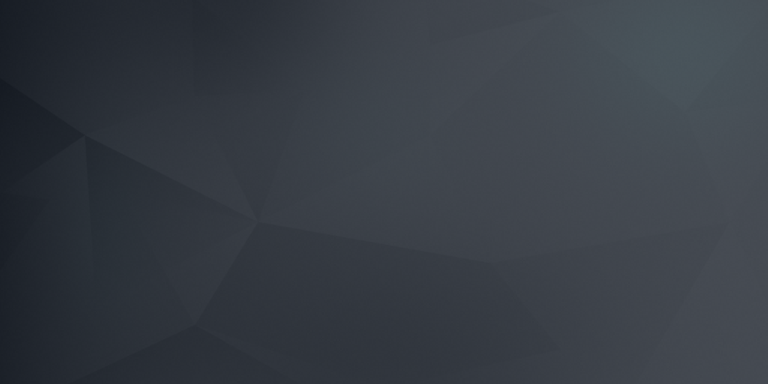
This background is drawn by a Shadertoy shader. Its source:

```glsl
#define SHADOW_TONE 0.13
#define TONE_RANGE 0.17
#define TONE_FALLOFF 1.6
#define TINT vec3(-0.02, 0.0, 0.03)
#define TEAL vec3(0.010, 0.034, 0.030)
#define GRAIN 0.006

float hash(vec2 p) {
    vec3 q = fract(vec3(p.xyx) * 0.1031);
    q += dot(q, q.yzx + 33.33);
    return fract((q.x + q.y) * q.z);
}

float glow(vec2 p, vec2 center, vec2 radius) {
    vec2 d = (p - center) / radius;
    return exp(-dot(d, d));
}

float cross2(vec2 a, vec2 b) {
    return a.x * b.y - a.y * b.x;
}

// Triangle with a shade at each corner, blended across its smooth-edged face
float facet(vec2 p, vec2 a, vec2 b, vec2 c, vec3 shades) {
    float area = cross2(b - a, c - a);
    vec3 weights = vec3(cross2(c - b, p - b), cross2(a - c, p - c),
                        cross2(b - a, p - a)) / area;
    vec3 heights = abs(area) / vec3(length(c - b), length(a - c), length(b - a));
    vec3 inside = weights * heights;
    float softness = 1.0 / iResolution.y;
    float mask = smoothstep(-softness, softness,
                            min(inside.x, min(inside.y, inside.z)));
    return mask * dot(weights, shades);
}

// Broad light running from the dark left to the pale right
float baseTone(vec2 p) {
    float tone = SHADOW_TONE + TONE_RANGE * (1.0 - exp(-TONE_FALLOFF * p.x));
    tone -= 0.060 * glow(p, vec2(0.62, 1.05), vec2(0.30, 0.28));
    tone -= 0.022 * glow(p, vec2(0.15, 1.00), vec2(0.28, 0.22));
    tone -= 0.055 * glow(p, vec2(1.05, 0.00), vec2(0.60, 0.35));
    return tone;
}

float facetTone(vec2 p) {
    // Shared corners of the folded surface
    vec2 west = vec2(0.0, 0.797), shoulder = vec2(0.221, 0.648);
    vec2 hub = vec2(0.672, 0.422), dip = vec2(1.276, 0.315);
    vec2 east = vec2(1.901, 0.422), hollow = vec2(0.508, 0.154);
    vec2 ridge = vec2(1.458, 0.969), notch = vec2(1.12, 0.648);
    vec2 bay = vec2(1.784, 0.708), crest = vec2(0.794, 0.766);
    vec2 ledge = vec2(1.12, 0.883), shelf = vec2(0.505, 0.75);
    vec2 foot = vec2(1.0, -0.01), spur = vec2(1.46, 0.09);
    vec2 base = vec2(1.65, -0.01);

    // Left folds
    float t = facet(p, west, shoulder, vec2(-0.01, 0.49), vec3(-0.020, -0.030, 0.0));
    t += facet(p, shoulder, hub, vec2(0.25, 0.20), vec3(-0.025, -0.006, 0.0));
    t += facet(p, shoulder, hub, shelf, vec3(0.008, 0.008, 0.0));
    t += facet(p, hub, hollow, vec2(0.31, 0.50), vec3(0.006, 0.008, 0.0));
    t += facet(p, hollow, vec2(0.156, -0.01), vec2(0.80, -0.01), vec3(-0.018, -0.012, -0.004));
    t += facet(p, vec2(-0.01, 0.28), vec2(0.13, 0.48), vec2(-0.01, 0.50), vec3(-0.006));

    // Lower folds
    t += facet(p, hub, dip, foot, vec3(-0.014, -0.014, 0.0));
    t += facet(p, hub, hollow, foot, vec3(-0.014, -0.008, 0.0));
    t += facet(p, dip, spur, foot, vec3(-0.014, -0.008, 0.0));
    t += facet(p, dip, east, base, vec3(-0.008, -0.006, 0.0));
    t += facet(p, dip, spur, base, vec3(-0.008, 0.0, 0.0));
    t += facet(p, east, base, vec2(2.1, -0.01), vec3(0.004, 0.004, 0.0));

    // Upper folds
    t += facet(p, hub, vec2(0.56, 0.65), crest, vec3(-0.009, 0.0, -0.003));
    t += facet(p, hub, notch, dip, vec3(0.005, 0.003, 0.0));
    t += facet(p, vec2(0.50, 1.01), shelf, crest, vec3(-0.006, -0.006, 0.0));
    t += facet(p, ridge, notch, ledge, vec3(0.005, 0.005, 0.0));
    t += facet(p, ledge, ridge, vec2(1.1, 1.1), vec3(-0.005, -0.007, 0.0));
    t += facet(p, ridge, bay, vec2(2.1, 1.1), vec3(0.004, 0.008, 0.0));
    t += facet(p, bay, east, vec2(2.1, 0.75), vec3(0.005, 0.004, 0.0));
    return t;
}

void mainImage(out vec4 fragColor, in vec2 fragCoord) {
    vec2 p = fragCoord / iResolution.y;
    vec3 color = vec3(baseTone(p) + facetTone(p)) + TINT;

    // Cool glows
    color += TEAL * glow(p, vec2(1.78, 0.88), vec2(0.30, 0.26));
    color += TEAL * 0.30 * glow(p, vec2(0.27, 0.40), vec2(0.14, 0.25));
    color += TEAL * 0.25 * glow(p, vec2(0.98, 0.68), vec2(0.22, 0.20));

    // Fine grain
    color += GRAIN * (hash(floor(p * 256.0)) - 0.5);
    fragColor = vec4(color, 1.0);
}
```
